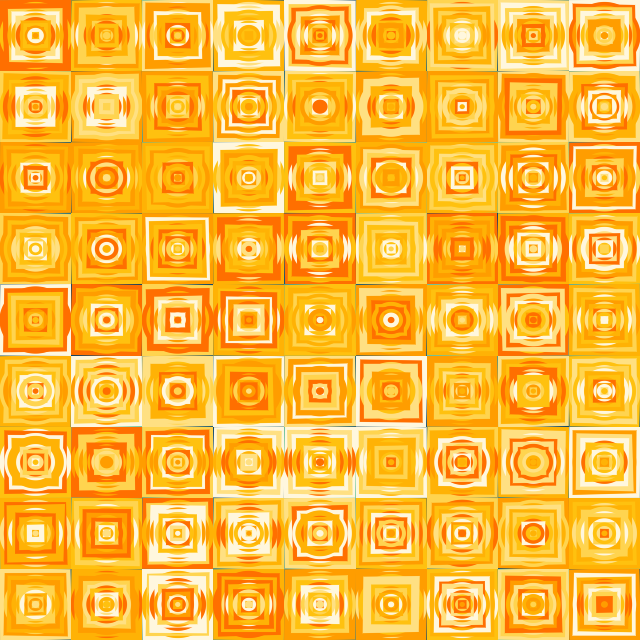
This pattern is drawn by a three.js fragment shader. Its source:

```glsl
varying vec2 vUv;

const float CELLS = 9.0;          // repeats across and down
const int LAYERS = 9;             // square and disc pairs in one tile
const float TILE_HALF = 0.503;    // half side of the outer square, in tiles
const float SIZE_JITTER = 0.012;  // variation of each size, in tiles
const float TILT = 0.028;         // largest slope of a square's side
const vec2 DISC_STRETCH = vec2(1.03, 0.96);
const float SOFT = 0.009;         // half width of the smoothed edge, in tiles
const float SEED = 17.0;

const vec3 NAVY = vec3(0.02, 0.22, 0.38);
const vec3 TEAL = vec3(0.45, 0.78, 0.62);

const vec3 DEEP_ORANGE = vec3(1.0, 0.435, 0.0);
const vec3 ORANGE = vec3(1.0, 0.615, 0.0);
const vec3 AMBER = vec3(1.0, 0.70, 0.02);
const vec3 GOLD = vec3(1.0, 0.757, 0.06);
const vec3 YELLOW = vec3(1.0, 0.83, 0.31);
const vec3 STRAW = vec3(1.0, 0.878, 0.51);
const vec3 CREAM = vec3(1.0, 0.97, 0.87);

float hash(vec3 p) {
  p = fract(p * vec3(0.1031, 0.1137, 0.0973));
  p += dot(p, p.yzx + 33.33);
  return fract((p.x + p.y) * p.z);
}

vec3 palette(float pick) {
  float k = pick * 7.0;
  if (k < 1.0) return DEEP_ORANGE;
  if (k < 2.0) return ORANGE;
  if (k < 3.0) return AMBER;
  if (k < 4.0) return GOLD;
  if (k < 5.0) return YELLOW;
  if (k < 6.0) return STRAW;
  return CREAM;
}

// Square whose four sides each lean by their own slope
float wobblySquare(vec2 p, float halfSide, vec4 slope) {
  vec2 high = p + slope.xy * p.yx;
  vec2 low = -p + slope.zw * p.yx;
  return max(max(high.x, high.y), max(low.x, low.y)) - halfSide;
}

float disc(vec2 p, float radius) {
  return length(p / DISC_STRETCH) - radius;
}

float coverage(float distance) {
  return 1.0 - smoothstep(-SOFT, SOFT, distance);
}

void main() {
  vec2 grid = vUv * CELLS;
  vec2 cell = floor(grid);
  vec2 p = fract(grid) - 0.5;

  // Backdrop seen in the slits between tiles
  vec3 color = mix(NAVY, TEAL, hash(vec3(cell, SEED)));

  // Nested squares and discs, from large to small
  for (int i = 0; i < LAYERS; i++) {
    float layer = float(i);
    vec3 key = vec3(cell, SEED + 10.0 * (layer + 1.0));
    float size = TILE_HALF * (1.0 - layer / float(LAYERS));
    float jitter = SIZE_JITTER * min(layer, 1.0);
    float halfSide = size + jitter * (2.0 * hash(key + 1.0) - 1.0);
    float radius = size - 0.01 + jitter * (2.0 * hash(key + 2.0) - 1.0);
    vec4 slope = TILT * (2.0 * vec4(hash(key + 3.0), hash(key + 4.0),
                                    hash(key + 5.0), hash(key + 6.0)) - 1.0);

    color = mix(color, palette(hash(key + 7.0)), coverage(wobblySquare(p, halfSide, slope)));
    color = mix(color, palette(hash(key + 8.0)), coverage(disc(p, radius)));
  }

  gl_FragColor = vec4(color, 1.0);
}
```
